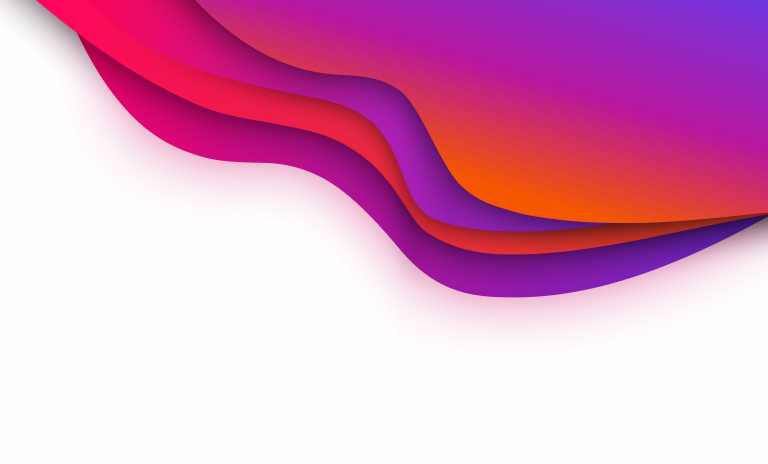
This background is drawn by a WebGL 1 fragment shader. Its source:

```glsl
precision highp float;
// Four flowing colour sheets hang from the top of a white page.
// Each lower edge is a smooth cubic spline; sheets are painted from
// back to front, each one casting a soft shadow on those below it.
uniform vec2 u_resolution;

// Cubic through two knots (x, height, slope); returns height and slope.
vec2 span(float x, vec3 a, vec3 b) {
  float h = b.x - a.x;
  float t = (x - a.x) / h;
  float rise = b.y - a.y;
  float c2 = 3.0 * rise - h * (2.0 * a.z + b.z);
  float c3 = h * (a.z + b.z) - 2.0 * rise;
  return vec2(a.y + t * (h * a.z + t * (c2 + t * c3)),
              a.z + t * (2.0 * c2 + 3.0 * t * c3) / h);
}

// Approximate signed distance below a spline edge; negative inside the sheet.
float edgeDistance(vec2 p, vec3 a, vec3 b, vec3 c, vec3 d,
                   vec3 e, vec3 f, vec3 g, vec3 h) {
  vec2 s = vec2(a.y + a.z * (p.x - a.x), a.z);
  if (p.x > g.x) s = span(p.x, g, h);
  else if (p.x > f.x) s = span(p.x, f, g);
  else if (p.x > e.x) s = span(p.x, e, f);
  else if (p.x > d.x) s = span(p.x, d, e);
  else if (p.x > c.x) s = span(p.x, c, d);
  else if (p.x > b.x) s = span(p.x, b, c);
  else if (p.x > a.x) s = span(p.x, a, b);
  return (p.y - s.x) / sqrt(1.0 + s.y * s.y);
}

// Soft falloff outside an edge.
float shadow(float d, float width) {
  float k = 1.0 - clamp(d / width, 0.0, 1.0);
  return k * k * (0.6 + 0.4 * k);
}

// Blend of three colours with the middle one at a chosen stop.
vec3 ramp(float x, vec3 stops, vec3 a, vec3 b, vec3 c) {
  vec3 first = mix(a, b, clamp((x - stops.x) / (stops.y - stops.x), 0.0, 1.0));
  return mix(first, c, clamp((x - stops.y) / (stops.z - stops.y), 0.0, 1.0));
}

void main() {
  // Canvas units with the origin at the upper left, y pointing down.
  vec2 uv = gl_FragCoord.xy / u_resolution;
  vec2 p = vec2(uv.x, 1.0 - uv.y) * vec2(7.68, 4.65);
  float pixel = 7.68 / u_resolution.x;

  // Lower edges, back to front.
  float violet = edgeDistance(p,
    vec3(0.78, 0.35, 2.1), vec3(1.3, 1.14, 1.05), vec3(2.0, 1.565, 0.3),
    vec3(2.7, 1.635, 0.05), vec3(3.2, 1.77, 0.5), vec3(4.0, 2.5, 1.2),
    vec3(5.15, 2.98, 0.0), vec3(7.68, 2.17, -0.55));
  float red = edgeDistance(p,
    vec3(0.36, 0.0, 0.85), vec3(2.0, 1.06, 0.42), vec3(2.8, 1.25, 0.2),
    vec3(3.5, 1.48, 0.62), vec3(3.95, 1.91, 1.42), vec3(4.27, 2.33, 0.65),
    vec3(5.2, 2.55, -0.02), vec3(7.68, 2.15, -0.16));
  float purple = edgeDistance(p,
    vec3(0.85, 0.0, 0.93), vec3(3.0, 0.95, 0.2), vec3(3.6, 1.14, 0.58),
    vec3(3.9, 1.46, 1.8), vec3(4.15, 2.02, 1.5), vec3(4.5, 2.245, 0.28),
    vec3(5.2, 2.32, 0.0), vec3(7.68, 2.0, -0.1));
  float sunset = edgeDistance(p,
    vec3(1.95, 0.0, 1.05), vec3(3.3, 0.742, 0.1), vec3(4.0, 0.91, 0.72),
    vec3(4.6, 1.85, 1.0), vec3(5.1, 2.11, 0.3), vec3(5.7, 2.213, 0.1),
    vec3(6.3, 2.235, 0.0), vec3(7.68, 2.13, -0.1));

  // White page with a pink glow beneath the lowest sheet.
  vec3 color = vec3(1.0, 0.998, 1.0);
  float glow = 0.34 * shadow(violet, 0.75) * smoothstep(0.2, 1.5, p.x);
  color = mix(color, vec3(0.83, 0.22, 0.5), glow);

  // Pink to violet sheet.
  vec3 paint = ramp(p.x, vec3(0.8, 3.4, 7.5), vec3(0.95, 0.0, 0.41),
                    vec3(0.70, 0.07, 0.58), vec3(0.42, 0.15, 0.8));
  color = mix(color, paint, clamp(0.5 - violet / pixel, 0.0, 1.0));

  // Red ribbon.
  color *= 1.0 - vec3(0.38, 0.42, 0.4) * shadow(red, 0.5);
  paint = ramp(p.x, vec3(0.4, 3.5, 7.0), vec3(1.0, 0.02, 0.37),
               vec3(0.91, 0.15, 0.26), vec3(0.9, 0.25, 0.14));
  color = mix(color, paint, clamp(0.5 - red / pixel, 0.0, 1.0));

  // Magenta to purple sheet.
  color *= 1.0 - 0.3 * shadow(purple, 0.3) * smoothstep(0.8, 3.5, p.x);
  paint = ramp(p.x, vec3(0.9, 3.8, 6.2), vec3(0.98, 0.02, 0.34),
               vec3(0.68, 0.12, 0.69), vec3(0.5, 0.16, 0.8));
  color = mix(color, paint, clamp(0.5 - purple / pixel, 0.0, 1.0));

  // Front sheet, orange below and blue at the upper right.
  color *= 1.0 - 0.4 * shadow(sunset, 0.5);
  paint = ramp(0.3 * p.x - p.y, vec3(-0.4, 0.8, 2.3), vec3(0.96, 0.34, 0.0),
               vec3(0.72, 0.09, 0.62), vec3(0.44, 0.21, 0.88));
  color = mix(color, paint, clamp(0.5 - sunset / pixel, 0.0, 1.0));

  gl_FragColor = vec4(color, 1.0);
}
```
